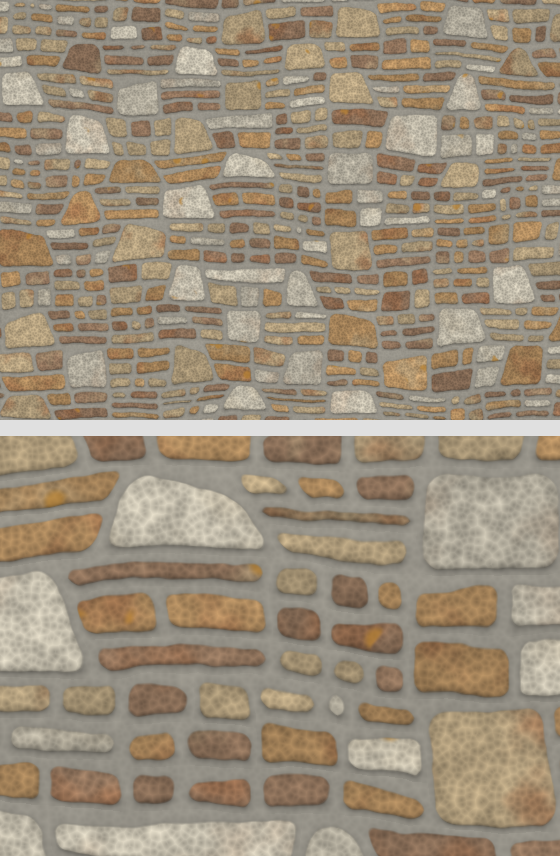
Top: the whole. Bottom: its middle third, enlarged.
Reproduce this texture procedurally as a Shadertoy shader.

```glsl
const float COURSES = 11.0;      // courses per canvas height
const float CELL_WIDTH = 0.13;
const float HALF_JOINT = 0.0053;

const vec3 MORTAR = vec3(0.605, 0.59, 0.55);
const vec3 PALE   = vec3(0.74, 0.715, 0.65);
const vec3 TAN    = vec3(0.69, 0.615, 0.485);
const vec3 OCHRE  = vec3(0.68, 0.54, 0.37);
const vec3 BROWN  = vec3(0.56, 0.45, 0.36);
const vec3 RUST   = vec3(0.60, 0.41, 0.28);
const vec3 LICHEN = vec3(0.72, 0.51, 0.20);

struct Stone {
    float inside;   // distance inward from the edge
    float rise;     // height above the lower edge
    float id;
    bool big;
};

float hash(vec2 p) {
    vec3 q = fract(p.xyx * vec3(0.1031, 0.1030, 0.0973));
    q += dot(q, q.yzx + 33.33);
    return fract((q.x + q.y) * q.z);
}

float layeredSines(vec2 p) {
    const mat2 TURN = mat2(0.8, 0.6, -0.6, 0.8);
    float sum = 0.0, amp = 0.5;
    for (int i = 0; i < 5; i++) {
        p = TURN * p * 1.7 + vec2(1.3, 2.1);
        sum += amp * sin(p.x + 1.5 * sin(p.y));
        amp *= 0.6;
    }
    return sum;
}

float cellular(vec2 p) {
    vec2 cell = floor(p);
    float nearest = 2.0;
    for (int y = -1; y <= 1; y++)
    for (int x = -1; x <= 1; x++) {
        vec2 c = cell + vec2(x, y);
        vec2 site = c + vec2(hash(c), hash(c + 57.3));
        nearest = min(nearest, length(p - site));
    }
    return nearest;
}

// Uneven division of 0..count with fixed ends
float division(float j, float count, float seed, float amount) {
    bool end = j < 0.5 || j > count - 0.5;
    return end ? j : j + amount * (hash(vec2(j, seed)) - 0.5);
}

// Returns index, lower bound and upper bound
vec3 slot(float x, float count, float seed, float amount) {
    float j = clamp(floor(x), 0.0, count - 1.0);
    if (x < division(j, count, seed, amount)) j -= 1.0;
    else if (x > division(j + 1.0, count, seed, amount)) j += 1.0;
    j = clamp(j, 0.0, count - 1.0);
    return vec3(j, division(j, count, seed, amount), division(j + 1.0, count, seed, amount));
}

bool isBig(float i, float course) {
    return mod(i + course, 2.0) < 0.5 && hash(vec2(i, course + 7.3)) < 0.85;
}

// Upright joint that leans in over a big stone
float uprightJoint(float i, float course, float t) {
    float side = mod(i + course, 2.0) < 0.5 ? 1.0 : -1.0;
    float lean = mix(-0.06, 0.36, hash(vec2(i + 31.7, course)));
    if (!isBig(i, course) && !isBig(i - 1.0, course)) lean *= 0.2;
    float jitter = 0.26 * (hash(vec2(i, course + 91.1)) - 0.5);
    return i + jitter + side * (0.08 + lean * (t - 0.3));
}

Stone findStone(vec2 p) {
    vec3 course = slot(p.y * COURSES + 2.0, 99.0, 4.7, 0.32);
    float t = (p.y * COURSES + 2.0 - course.y) / (course.z - course.y);
    float bottom = (course.y - 2.0) / COURSES, top = (course.z - 2.0) / COURSES;

    float x = p.x / CELL_WIDTH, i = floor(x);
    if (x < uprightJoint(i, course.x, t)) i -= 1.0;
    else if (x > uprightJoint(i + 1.0, course.x, t)) i += 1.0;
    float left = uprightJoint(i, course.x, t) * CELL_WIDTH;
    float right = uprightJoint(i + 1.0, course.x, t) * CELL_WIDTH;

    bool big = isBig(i, course.x);
    float id = hash(vec2(i + 0.37, course.x + 17.9)) * 100.0;
    if (!big) {
        float rows = hash(vec2(id, 2.0)) < 0.42 ? 2.0 : 3.0;
        vec3 row = slot(t * rows, rows, id, 0.4);
        vec2 span = mix(vec2(bottom), vec2(top), row.yz / rows);
        bottom = span.x; top = span.y;
        id += 7.31 * (row.x + 1.0);
        float pick = hash(vec2(id, 3.0));
        float count = pick < 0.17 ? 1.0 : pick < 0.77 ? 2.0 : 3.0;
        vec3 part = slot((p.x - left) / (right - left) * count, count, id, 0.6);
        span = mix(vec2(left), vec2(right), part.yz / count);
        left = span.x; right = span.y;
        id += 3.17 * part.x;
    }

    // Slope the top, then round the corners
    float u = clamp((p.x - left) / max(right - left, 0.001), 0.0, 1.0);
    float slope = hash(vec2(id, 5.0));
    top -= (top - bottom) * 0.3 * slope * slope * (hash(vec2(id, 6.0)) < 0.5 ? u : 1.0 - u);
    float gap = HALF_JOINT + 0.002 * (hash(vec2(id, 8.0)) - 0.5);
    vec2 edge = vec2(min(p.x - left, right - p.x), min(p.y - bottom, top - p.y)) - gap;
    float radius = big ? 0.014 : 0.008;
    vec2 corner = max(radius - edge, 0.0);
    return Stone(radius - length(corner), p.y - bottom - gap, id, big);
}

vec3 stoneColor(float id, bool big, float blotch) {
    float pick = hash(vec2(id, 11.0));
    vec3 shares = big ? vec3(0.36, 0.66, 0.95) : vec3(0.12, 0.42, 0.70);
    vec3 base = pick < shares.x ? PALE : pick < shares.y ? TAN : pick < shares.z ? OCHRE : BROWN;
    vec3 stain = hash(vec2(id, 12.0)) < 0.55 ? RUST : TAN;
    float strength = pick < shares.x ? 0.15 : 0.6;
    base = mix(base, stain, strength * smoothstep(-0.1, 0.9, blotch));
    return base * (0.92 + 0.16 * hash(vec2(id, 13.0)));
}

void mainImage(out vec4 fragColor, in vec2 fragCoord) {
    vec2 p = fragCoord / iResolution.y;

    // Wavering courses and rough outlines
    vec2 q = p;
    q.y += 0.010 * sin(p.x * 7.0 + 2.0 * sin(p.y * 5.0)) + 0.004 * sin(p.x * 19.0 + p.y * 11.0);
    q += 0.0026 * vec2(layeredSines(p * 24.0), layeredSines(p * 24.0 + 40.0));
    Stone stone = findStone(q);

    // Surface grain and stains
    float fine = cellular(p * 170.0) - 0.5;
    float coarse = cellular(p * 65.0) - 0.5;
    float blotch = layeredSines(p * 18.0 + stone.id);
    vec3 face = stoneColor(stone.id, stone.big, blotch);
    face *= 1.0 + 0.24 * fine + 0.16 * coarse + 0.06 * layeredSines(p * 60.0);
    float spot = smoothstep(0.14, 0.06, cellular(p * 11.0)) * smoothstep(0.3, 0.6, blotch);
    face = mix(face, LICHEN, 0.7 * spot);
    vec3 mortar = MORTAR * (1.0 + 0.07 * fine + 0.05 * coarse + 0.03 * layeredSines(p * 5.0));

    // Soft edges with shade beneath each stone
    float blur = 0.0007 + 0.6 / iResolution.y;
    vec3 color = mix(mortar, face, smoothstep(-blur, blur, stone.inside));
    float contact = exp(-abs(stone.inside) / 0.0026);
    color *= 1.0 - contact * mix(0.32, 0.10, smoothstep(0.0, 0.008, stone.rise));
    fragColor = vec4(color, 1.0);
}
```
